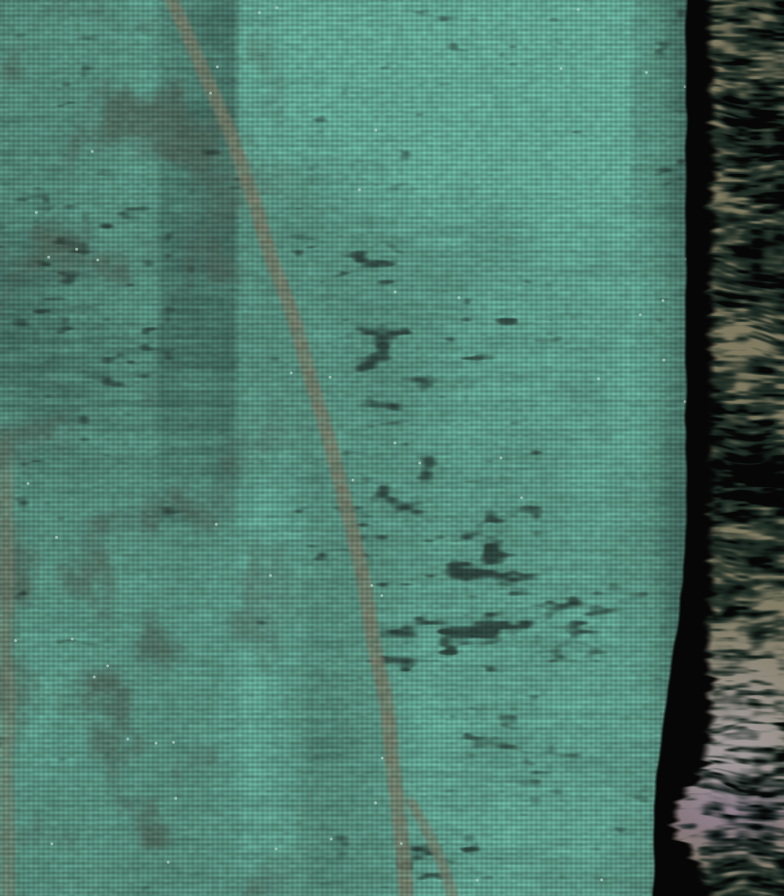
Reproduce this texture procedurally as a WebGL 1 fragment shader.

```glsl
precision highp float;
// Worn teal woven cloth with a tan stem, dark smudges, a black gap and a frayed fibre border.
uniform vec2 u_resolution;

const vec3 TEAL_LIGHT = vec3(0.375, 0.635, 0.565);
const vec3 TEAL_MID   = vec3(0.325, 0.535, 0.475);
const vec3 TEAL_DEEP  = vec3(0.245, 0.395, 0.355);
const vec3 SMUDGE     = vec3(0.140, 0.205, 0.185);
const vec3 MURK       = vec3(0.290, 0.370, 0.330);
const vec3 STEM       = vec3(0.435, 0.465, 0.395);
const vec3 BLACK      = vec3(0.022, 0.025, 0.022);
const vec3 FIBRE_DARK = vec3(0.110, 0.170, 0.140);
const vec3 FIBRE_TAN  = vec3(0.500, 0.480, 0.380);
const vec3 FIBRE_PALE = vec3(0.640, 0.610, 0.610);
const vec2 THREADS = vec2(180.0, 186.0);   // weave threads per canvas height
const float WEAVE_DEPTH = 0.09;
const float STEM_HALF_WIDTH = 0.0085;
const float SPECK_CELLS = 44.0;

float hash(vec2 p) {
  vec3 q = fract(p.xyx * vec3(0.1031, 0.1030, 0.0973));
  q += dot(q, q.yzx + 33.33);
  return fract((q.x + q.y) * q.z);
}

float noise(vec2 p) {
  vec2 i = floor(p), f = fract(p);
  f = f * f * (3.0 - 2.0 * f);
  return mix(mix(hash(i), hash(i + vec2(1, 0)), f.x),
             mix(hash(i + vec2(0, 1)), hash(i + vec2(1, 1)), f.x), f.y);
}

float fbm(vec2 p) {
  float sum = 0.0, amp = 0.533;
  for (int i = 0; i < 4; i++) {
    sum += amp * noise(p);
    p = p * 2.03 + 17.3;
    amp *= 0.5;
  }
  return sum;
}

float band(float x, float a, float b, float soft) {
  return smoothstep(a - soft, a + soft, x) * (1.0 - smoothstep(b - soft, b + soft, x));
}

float blob(vec2 p, vec2 centre, vec2 size) {
  vec2 d = (p - centre) / size;
  return exp(-dot(d, d));
}

float strand(float x, float centre, float halfWidth) {
  return 1.0 - smoothstep(halfWidth * 0.5, halfWidth * 1.4, abs(x - centre));
}

// Broad vertical panels of light and shade, plus streaks along the weft
vec3 clothColour(vec2 p) {
  float light = 0.53;
  light += 0.33 * band(p.x, 0.267, 0.705, 0.006) * smoothstep(0.70, 0.86, p.y);
  light += 0.13 * band(p.x, 0.45, 0.72, 0.05);
  light += 0.12 * band(p.x, 0.267, 0.34, 0.01) * smoothstep(0.65, 0.45, p.y);
  light -= 0.24 * band(p.x, 0.176, 0.264, 0.006) * smoothstep(0.30, 0.62, p.y);
  light -= 0.34 * blob(p, vec2(0.04, 0.66), vec2(0.15, 0.20));
  light += 0.16 * blob(p, vec2(0.12, 0.78), vec2(0.05, 0.10));
  light -= 0.30 * smoothstep(0.715, 0.765, p.x);
  light += 0.45 * (fbm(p * vec2(11.0, 5.0)) - 0.5);
  light += 0.24 * (noise(p * vec2(14.0, 210.0)) - 0.5);
  vec3 c = mix(TEAL_DEEP, TEAL_MID, smoothstep(0.08, 0.5, light));
  return mix(c, TEAL_LIGHT, smoothstep(0.45, 0.9, light));
}

// Small smudges drawn out sideways, gathered in drifts
float smudges(vec2 p) {
  float drift = 0.9 * blob(p, vec2(0.52, 0.30), vec2(0.11, 0.20));
  drift += 0.75 * blob(p, vec2(0.42, 0.64), vec2(0.07, 0.22));
  drift += 0.6 * blob(p, vec2(0.53, 0.97), vec2(0.15, 0.06));
  drift += 0.55 * blob(p, vec2(0.61, 0.65), vec2(0.07, 0.05));
  drift += 0.5 * blob(p, vec2(0.65, 0.31), vec2(0.06, 0.05));
  drift += 0.7 * blob(p, vec2(0.75, 0.87), vec2(0.03, 0.18));
  drift += 0.45 * blob(p, vec2(0.10, 0.70), vec2(0.14, 0.25));
  drift += 0.35 * blob(p, vec2(0.45, 0.03), vec2(0.20, 0.05));
  float grain = 0.65 * noise(p * vec2(42.0, 95.0)) + 0.35 * noise(p * vec2(75.0, 210.0) + 9.0);
  grain += 0.3 * (noise(p * vec2(17.0, 21.0) + 4.0) - 0.5);
  return smoothstep(0.84, 1.16, grain + 0.36 * min(drift, 1.0));
}

vec3 fibreColour(vec2 p) {
  vec2 q = p + vec2(0.0, 0.010 * noise(p * vec2(24.0, 16.0)) + 0.05 * (p.x - 0.8));
  float hair = 0.6 * noise(q * vec2(34.0, 170.0)) + 0.4 * noise(q * vec2(70.0, 330.0) + 5.0);
  float tuft = fbm(p * vec2(17.0, 13.0) + 3.0) - 0.5;
  float tone = hair + 0.9 * tuft - 0.22 * blob(p, vec2(0.86, 0.72), vec2(0.05, 0.14));
  tone -= 0.5 * blob(p, vec2(0.85, 0.465), vec2(0.08, 0.035));
  float pale = blob(p, vec2(0.82, 0.16), vec2(0.09, 0.11));
  vec3 c = mix(BLACK, FIBRE_DARK, smoothstep(0.10, 0.36, tone));
  return mix(c, mix(FIBRE_TAN, FIBRE_PALE, pale), smoothstep(0.32, 0.80, tone + 0.16 * pale));
}

void main() {
  vec2 p = gl_FragCoord.xy / u_resolution.y;
  p.x *= 0.875 * u_resolution.y / u_resolution.x;
  float pixel = 1.0 / u_resolution.y;

  // Cloth, brown murk on the left, and smudges
  vec3 c = clothColour(p);
  float murk = smoothstep(0.50, 0.78, fbm(p * vec2(17.0, 14.0) + 31.0));
  c = mix(c, MURK, 0.75 * murk * smoothstep(0.38, 0.20, p.x));
  c = mix(c, SMUDGE, 0.85 * smudges(p));

  // Main stem, its fork near the bottom, and a faint one at the left
  float wobble = 0.007 * (noise(vec2(p.y * 14.0, 2.0)) - 0.5);
  float stem = strand(p.x, 0.452 - 0.061 * p.y - 0.202 * p.y * p.y + wobble, STEM_HALF_WIDTH);
  float t = (0.115 - p.y) / 0.115;
  float fork = strand(p.x, 0.452 + 0.075 * t - 0.022 * t * t, 0.007) * smoothstep(0.0, 0.1, t);
  float side = 0.65 * strand(p.x, 0.008 + wobble, 0.008) * smoothstep(0.54, 0.44, p.y);
  float tan_ = max(max(stem, 0.8 * fork), side);
  c = mix(c, STEM, tan_ * (0.68 + 0.3 * noise(p * vec2(60.0, 130.0))));

  // Fine weave and bright specks
  vec2 thread = sin(6.28318 * p * THREADS);
  c *= 1.0 + WEAVE_DEPTH * (0.55 * thread.x + thread.y);
  c *= 0.93 + 0.14 * noise(p * vec2(150.0, 300.0));
  vec2 cell = floor(p * SPECK_CELLS);
  vec2 spot = 0.2 + 0.6 * vec2(hash(cell + 7.0), hash(cell + 53.0));
  float speckDist = length(fract(p * SPECK_CELLS) - spot) / SPECK_CELLS;
  float speck = step(0.965, hash(cell + 91.0)) * (1.0 - smoothstep(0.0008, 0.0024, speckDist));
  c = mix(c, vec3(0.70, 0.82, 0.77), 0.8 * speck);

  // Black gap, then frayed fibres that spill over it near the bottom
  float gapLeft = 0.765 - 0.036 * smoothstep(0.42, 0.06, p.y) + 0.003 * (noise(p.yy * 30.0) - 0.5);
  c = mix(c, BLACK, smoothstep(gapLeft - 1.5 * pixel, gapLeft + 2.5 * pixel, p.x));
  float fray = 0.016 * (noise(p * vec2(12.0, 190.0)) - 0.5);
  float spill = blob(p, vec2(0.77, 0.085), vec2(0.2, 0.045));
  float fibreLeft = 0.793 + fray - 0.045 * spill;
  vec3 fibres = fibreColour(p) * mix(vec3(1.0), vec3(0.95, 0.88, 1.04), spill);
  c = mix(c, fibres, smoothstep(fibreLeft - 0.004, fibreLeft + 0.008, p.x));

  gl_FragColor = vec4(clamp(c, 0.0, 1.0), 1.0);
}
```
